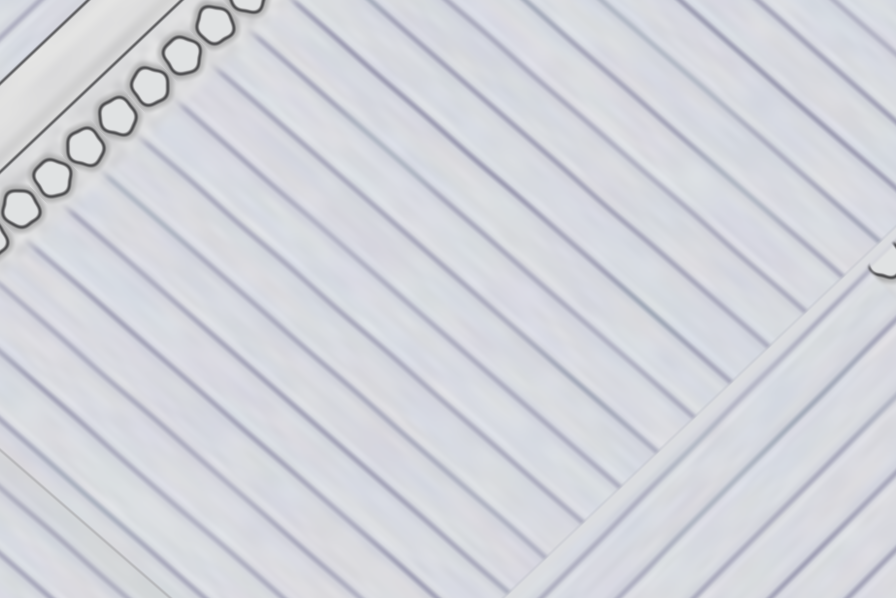
This texture is drawn by a WebGL 2 fragment shader. Its source:

```glsl
#version 300 es
precision highp float;
uniform vec2 u_resolution;
out vec4 outColor;

float hash(vec2 p) {
    p = fract(p * vec2(0.1731, 0.3179) + 0.37);
    p += dot(p, p.yx + 23.45);
    return fract((p.x + p.y) * p.x * 7.31);
}

float noise(vec2 p) {
    vec2 i = floor(p), f = fract(p);
    f = f * f * (3.0 - 2.0 * f);
    return mix(mix(hash(i), hash(i + vec2(1, 0)), f.x),
               mix(hash(i + vec2(0, 1)), hash(i + vec2(1, 1)), f.x), f.y);
}

// Soft line: 1 at distance 0, fading out over the given width.
float line(float d, float width) {
    return 1.0 - smoothstep(0.0, width, abs(d));
}

// Painted boards; 'across' is measured over the grooves, 'along' beside them.
vec3 boards(float across, float along, float period) {
    float k = across / period;
    float id = floor(k + 0.5);
    float d = (k - id) * period + 0.0015 * (noise(vec2(along * 9.0, id)) - 0.5);
    vec2 grain = vec2(across * 38.0, along * 12.0);

    vec3 col = vec3(0.847, 0.855, 0.880);
    col += 0.008 * (hash(vec2(floor(k), 5.0)) - 0.5);
    col += vec3(0.022, 0.016, -0.012) * (noise(grain) - 0.5);
    col += vec3(-0.012, 0.012, 0.004) * (noise(grain * 0.8 + 31.0) - 0.5);
    col += 0.026 * (noise(vec2(across * 85.0, along * 24.0) + 7.0) - 0.5);

    float strength = mix(0.5, 1.0, hash(vec2(id, 2.0)));
    strength *= 0.72 + 0.45 * noise(vec2(along * 6.0, id * 3.7));
    vec3 grooveColor = mix(vec3(0.64, 0.64, 0.72), vec3(0.65, 0.70, 0.74),
                           0.7 * smoothstep(0.6, 0.9, noise(vec2(along * 4.0, id + 50.0))));
    col += 0.018 * line(d - 0.013, 0.009);
    col = mix(col, vec3(0.79, 0.80, 0.845), 0.55 * line(d + 0.003, 0.018));
    return mix(col, grooveColor, strength * line(d, 0.0085));
}

// Signed distance to the lumpy outline of the nearest bead in a row.
float beadDistance(float along, float across) {
    float id = floor(along / 0.0745 + 0.5);
    vec2 v = vec2(along - id * 0.0745, across * 0.94);
    float a = atan(v.y, v.x), turn = 6.283 * hash(vec2(id, 8.0));
    return length(v) - 0.0295 - 0.0014 * sin(5.0 * a + turn) - 0.001 * cos(3.0 * a - turn);
}

// Bead row with pale halo, smudged shadow and dark outline.
vec3 drawBeads(vec3 col, float along, float across) {
    float d = beadDistance(along, across);
    float smudge = noise(vec2(along, across) * 55.0);
    float band = 1.0 - smoothstep(0.035, 0.075, abs(across));
    col = mix(col, mix(vec3(0.77, 0.77, 0.78), vec3(0.91), smudge), 0.7 * band);
    col = mix(col, vec3(0.62), 0.6 * line(d - 0.003, 0.012));
    col = mix(col, vec3(0.88, 0.885, 0.89), 1.0 - smoothstep(-0.006, -0.002, d));
    return mix(col, vec3(0.28, 0.28, 0.29), 0.95 * line(d, 0.0048));
}

void main() {
    vec2 p = gl_FragCoord.xy / u_resolution.y;
    float c = dot(p, vec2(0.6564, 0.7544));    // across the main grooves
    float g = dot(p, vec2(0.7544, -0.6564));   // along the main grooves
    float q = dot(p, vec2(0.687, -0.726));     // across the trim
    float s = dot(p, vec2(0.726, 0.687));      // along the trim

    // Main field, with a lapped panel in the low corner
    vec3 col = boards(c - 0.820, g, 0.085);
    float lap = 1.0 - smoothstep(0.185, 0.188, c);
    col = mix(col, vec3(0.80, 0.81, 0.81), 0.4 * lap * smoothstep(0.10, 0.187, c));
    col = mix(col, vec3(0.68, 0.68, 0.69), 0.75 * line(c - 0.187, 0.004));

    // Right-hand border with its own grooves
    float r = dot(p, vec2(0.7071, -0.7071));
    vec3 border = boards(r - 0.640, dot(p, vec2(0.7071)), 0.0905);
    border = mix(border, vec3(0.86, 0.865, 0.88), 1.0 - smoothstep(0.585, 0.605, q));
    col = mix(col, border, smoothstep(0.577, 0.581, q));
    col = mix(col, vec3(0.77, 0.78, 0.81), 0.5 * line(q - 0.578, 0.004));
    if (s > 1.427 && q > 0.575) {
        vec3 end = drawBeads(col, s - 1.464, q - 0.606);
        col = mix(col, end, smoothstep(1.427, 1.437, s) * smoothstep(0.590, 0.602, q));
    }

    // Beaded trim
    col = mix(col, vec3(0.865, 0.868, 0.875), 1.0 - smoothstep(-0.425, -0.375, q));
    if (q < -0.35) col = drawBeads(col, s - 0.696, q + 0.449);

    // Flat rail between two dark edges
    float wear = noise(vec2(s * 9.0, q * 45.0));
    vec3 rail = mix(vec3(0.855, 0.855, 0.86), vec3(0.90, 0.90, 0.895), wear);
    rail -= 0.05 * line(q + 0.535, 0.02);
    col = mix(col, rail, 1.0 - smoothstep(-0.520, -0.515, q));
    vec3 corner = boards(q + 0.680, s, 0.09);
    col = mix(col, corner, 1.0 - smoothstep(-0.627, -0.622, q));
    col = mix(col, vec3(0.30, 0.30, 0.31), 0.9 * line(q + 0.517, 0.0045));
    col = mix(col, vec3(0.30, 0.30, 0.31), 0.9 * line(q + 0.6245, 0.0045));

    outColor = vec4(col, 1.0);
}
```
